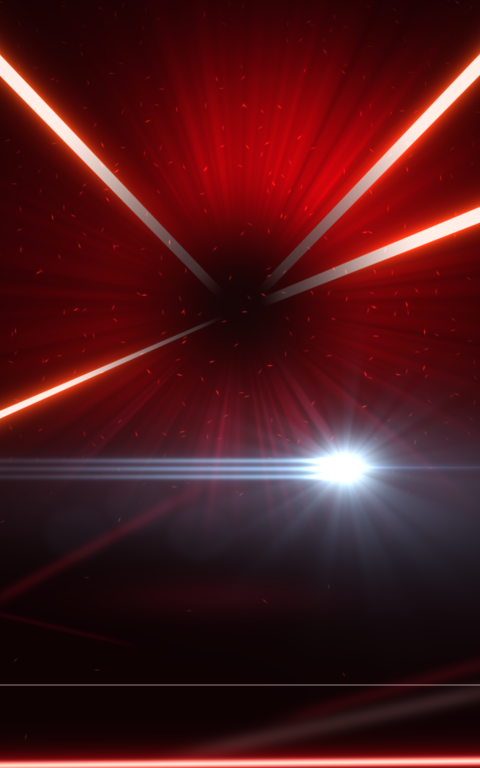
This background is drawn by a WebGL 1 fragment shader. Its source:

```glsl
precision highp float;
// Glowing beams meeting in a dark red tunnel, above a blue-white lens flare and a hot floor edge.

uniform vec2 u_resolution;

float hash(vec2 p) {
  return fract(sin(dot(p, vec2(127.1, 311.7))) * 43758.5453);
}

// One-dimensional noise that wraps once per turn.
float rayNoise(float turn, float count) {
  float x = turn * count;
  float cell = floor(x);
  float blend = smoothstep(0.0, 1.0, fract(x));
  return mix(hash(vec2(mod(cell, count), count)),
             hash(vec2(mod(cell + 1.0, count), count)), blend);
}

float gauss(vec2 v) {
  return exp(-dot(v, v));
}

// x: position along the segment, y: distance from its axis.
vec2 alongAxis(vec2 p, vec2 a, vec2 b) {
  vec2 axis = b - a;
  vec2 q = p - a;
  return vec2(dot(q, axis) / dot(axis, axis),
              abs(q.x * axis.y - q.y * axis.x) / length(axis));
}

// Tapered tube, grey at its inner end and white-hot outside.
vec3 addBeam(vec3 col, vec2 p, vec2 inner, vec2 outer, vec2 width) {
  float px = 1.0 / u_resolution.y;
  vec2 s = alongAxis(p, inner, outer);
  float edge = s.y - mix(width.x, width.y, clamp(s.x, 0.0, 1.0));
  float heat = smoothstep(0.0, 0.75, s.x);
  float outside = max(edge, 0.0);
  col += heat * heat * (vec3(0.50, 0.24, 0.05) * exp(-outside / 0.008)
                      + vec3(0.24, 0.03, 0.01) * exp(-outside / 0.022));
  float body = (1.0 - smoothstep(-px, px, edge)) * smoothstep(-0.02, 0.12, s.x);
  vec3 tube = mix(vec3(0.25, 0.21, 0.21), vec3(1.0, 0.93, 0.90), heat);
  return mix(col, tube, body * mix(0.7, 1.0, heat));
}

// Soft straight streak that fades towards both ends.
float streak(vec2 p, vec2 a, vec2 b, float width) {
  vec2 s = alongAxis(p, a, b);
  return exp(-s.y * s.y / (width * width))
       * smoothstep(-0.1, 0.2, s.x) * (1.0 - smoothstep(0.7, 1.1, s.x));
}

// Small tilted sparks, at most one in each grid cell.
float sparks(vec2 p, float scale) {
  vec2 cell = floor(p * scale);
  float seed = hash(cell + scale);
  vec2 spot = 0.2 + 0.6 * vec2(hash(cell + 3.7), hash(cell + 8.3));
  vec2 q = (fract(p * scale) - spot) / scale;
  float tilt = 6.2832 * hash(cell + 5.1);
  q = mat2(cos(tilt), sin(tilt), -sin(tilt), cos(tilt)) * q;
  return gauss(q / vec2(0.0028, 0.0011)) * step(0.6, seed) * seed;
}

void main() {
  vec2 p = gl_FragCoord.xy / u_resolution.y;
  float px = 1.0 / u_resolution.y;
  vec2 q = p - vec2(0.313, 0.605);
  float r = length(q);
  float turn = atan(q.y, q.x) / 6.2832 + 0.5;

  // Red tunnel light, broken by fine rays around the dark hub
  float rays = 0.3 * rayNoise(turn, 37.0) + 0.35 * rayNoise(turn, 110.0)
             + 0.35 * rayNoise(turn, 260.0);
  float hole = smoothstep(0.01, 0.19, r);
  float light = 0.34 * gauss(q / vec2(0.36, 0.33))
              + 0.45 * gauss((p - vec2(0.355, 0.80)) / vec2(0.13, 0.14))
              + 0.14 * gauss((p - vec2(0.52, 0.74)) / vec2(0.14, 0.16));
  light *= hole * mix(1.0, 0.7 + 0.6 * rays, smoothstep(0.04, 0.2, r));
  light *= smoothstep(0.28, 0.54, p.y);
  vec3 col = vec3(0.055, 0.008, 0.012) + light * vec3(1.0, 0.005, 0.04);
  col += vec3(0.04, 0.01, 0.01) * gauss(q / 0.12);
  float lowRays = pow(rayNoise(turn, 150.0), 4.0) * gauss((p - vec2(0.34, 0.43)) / vec2(0.22, 0.09));
  col += vec3(0.18, 0.02, 0.06) * lowRays * hole;

  // Grey-violet haze and faint lens ghosts
  col += vec3(0.20, 0.215, 0.27) * gauss((p - vec2(0.46, 0.372)) / vec2(0.28, 0.085));
  col += vec3(0.04, 0.055, 0.075) * gauss((p - vec2(0.60, 0.28)) / vec2(0.24, 0.10));
  col += vec3(0.05, 0.045, 0.06) * gauss((p - vec2(0.10, 0.35)) / vec2(0.28, 0.07));
  for (int i = 0; i < 3; i++) {
    float k = float(i);
    vec2 ghost = vec2(0.10 + 0.08 * k, 0.305 + 0.035 * mod(k, 2.0));
    float d = length((p - ghost) / vec2(1.0, 0.8)) - 0.044;
    col += vec3(0.012, 0.018, 0.024) * (1.0 - smoothstep(-0.012, 0.008, d));
  }

  // Dim diagonal reflections and a red smear on the floor
  col += vec3(0.12, 0.01, 0.02) * streak(p, vec2(-0.03, 0.205), vec2(0.27, 0.37), 0.008);
  col += vec3(0.08, 0.0, 0.015) * streak(p, vec2(-0.03, 0.207), vec2(0.18, 0.158), 0.003);
  col += vec3(0.11, 0.01, 0.02) * streak(p, vec2(0.36, 0.06), vec2(0.70, 0.155), 0.010);
  col += vec3(0.15, 0.11, 0.11) * streak(p, vec2(0.23, 0.015), vec2(0.72, 0.118), 0.012);
  col += vec3(0.09, 0.01, 0.025) * gauss((p - vec2(0.28, 0.222)) / vec2(0.14, 0.025));

  // Four beams
  col = addBeam(col, p, vec2(0.287, 0.617), vec2(0.0, 0.915), vec2(0.006, 0.0095));
  col = addBeam(col, p, vec2(0.341, 0.622), vec2(0.624, 0.915), vec2(0.006, 0.0095));
  col = addBeam(col, p, vec2(0.341, 0.606), vec2(0.624, 0.720), vec2(0.006, 0.0095));
  col = addBeam(col, p, vec2(0.289, 0.587), vec2(0.0, 0.460), vec2(0.002, 0.0045));

  // Drifting sparks
  float dust = sparks(p, 24.0) + 0.6 * sparks(p + 0.37, 37.0);
  col += vec3(0.55, 0.09, 0.08) * dust * smoothstep(0.30, 0.50, p.y) * (1.0 - 0.7 * smoothstep(0.2, 0.4, r));
  col += vec3(0.20, 0.08, 0.08) * sparks(p + 0.71, 9.0);

  // Flare: streaks to both sides, star and hot core, screened over the scene
  vec2 f = p - vec2(0.449, 0.391);
  float fr = length(f);
  float fTurn = atan(f.y, f.x) / 6.2832 + 0.5;
  float toFlare = (0.2 + 0.8 * smoothstep(-0.45, -0.05, f.x)) * (1.0 - smoothstep(-0.03, 0.02, f.x));
  vec3 flare = vec3(0.16, 0.21, 0.29) * toFlare * exp(-f.y * f.y / 0.0003);
  for (int i = 0; i < 3; i++) {
    float dy = f.y - 0.009 + 0.0105 * float(i);
    flare += vec3(0.36, 0.46, 0.57) * toFlare * exp(-dy * dy / 0.000011);
  }
  flare += vec3(0.25, 0.34, 0.55) * exp(-abs(f.y) / 0.003 - max(f.x, 0.0) / 0.15) * step(0.0, f.x);
  float star = 0.5 * rayNoise(fTurn, 31.0) + 0.5 * rayNoise(fTurn, 67.0);
  flare += vec3(0.50, 0.65, 0.85) * exp(-fr / (0.026 + 0.026 * star));
  flare += vec3(0.85, 0.9, 0.95) * gauss(f / vec2(0.045, 0.033));
  flare = min(flare, 1.0);
  col.r *= 1.0 - 0.45 * flare.b;
  col = 1.0 - (1.0 - min(col, 1.0)) * (1.0 - flare);

  // Thin horizon line and glowing floor edge
  col += vec3(0.27, 0.25, 0.25) * (1.0 - smoothstep(0.5 * px, 1.5 * px, abs(p.y - 0.108)));
  float floorY = p.y - mix(0.003, 0.009, p.x / 0.625);
  col += vec3(0.75, 0.02, 0.04) * exp(-abs(floorY) / 0.012);
  col += vec3(0.9, 0.85, 0.75) * exp(-floorY * floorY / 0.000022);

  gl_FragColor = vec4(clamp(col, 0.0, 1.0), 1.0);
}
```
